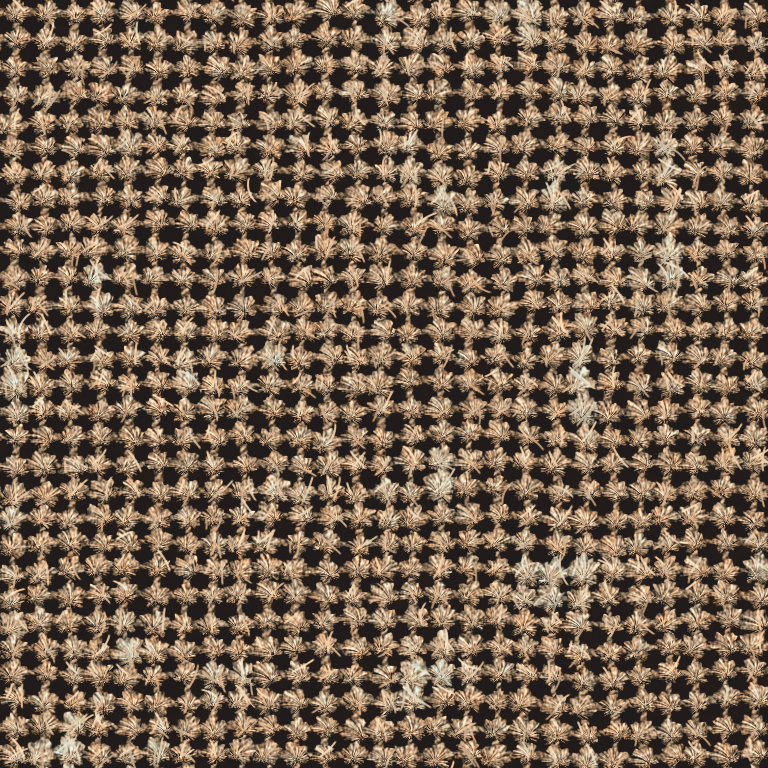
Reproduce this texture procedurally as a three.js fragment shader.

```glsl
varying vec2 vUv;

vec2 hash2(vec2 p) {
  p = vec2(dot(p, vec2(127.1, 311.7)), dot(p, vec2(269.5, 183.3)));
  return fract(sin(p) * 43758.5);
}

float corner(vec2 cell, vec2 f, vec2 o) {
  return dot(hash2(cell + o) * 2.0 - 1.0, f - o);
}

float gradientNoise(vec2 p) {
  vec2 i = floor(p), f = p - i;
  vec2 u = f * f * f * (f * (f * 6.0 - 15.0) + 10.0);
  return mix(mix(corner(i, f, vec2(0.0)), corner(i, f, vec2(1.0, 0.0)), u.x),
             mix(corner(i, f, vec2(0.0, 1.0)), corner(i, f, vec2(1.0)), u.x), u.y);
}

// Irregular weave: jitter per knot plus slow drift of rows and columns
vec2 knotCentre(vec2 id) {
  vec2 drift = vec2(gradientNoise(id * 0.23 + 7.3), gradientNoise(id * 0.19 + 31.6));
  return id + 0.5 + 0.2 * (hash2(id) - 0.5) + 0.35 * drift;
}

// Thick, frayed places in the yarn
float slubAmount(vec2 id) {
  return smoothstep(0.14, 0.42, gradientNoise(id * vec2(0.43, 0.27) + 3.7));
}

// Twisted cord from a to b: x is tone, y is coverage
vec2 cord(vec2 p, vec2 a, vec2 b, float width) {
  vec2 ab = b - a;
  float along = clamp(dot(p - a, ab) / dot(ab, ab), 0.0, 1.0);
  float side = dot(p - a, vec2(-ab.y, ab.x)) / (length(ab) * width);
  float twist = sin(along * 26.0 + side * 2.5);
  float tone = 0.48 + 0.18 * twist - 0.3 * side * side + 0.5 * gradientNoise(p * 9.0);
  float dist = length(p - a - ab * along);
  return vec2(tone, 1.0 - smoothstep(width - 0.04, width + 0.04, dist));
}

// Tufted knot with fibres fanning from its base: x is tone, y is coverage
vec2 knot(vec2 p, vec2 id) {
  vec2 seed = hash2(id + 17.0);
  float slub = slubAmount(id);
  vec2 size = vec2(0.54, 0.49) * (0.86 + 0.24 * seed.x) * (1.0 + slub * vec2(0.08, 0.3));
  vec2 q = (p - knotCentre(id)) / size;
  float r = length(q);
  float lobes = cos(5.0 * atan(q.y, q.x) + 6.28 * seed.y + r);
  float edge = 0.88 + 0.1 * lobes + 0.35 * gradientNoise(q / max(r, 0.001) * 3.0 + seed * 40.0);

  vec2 fan = q + vec2(seed.y - 0.5, 0.45);
  float reach = length(fan);
  float strands = gradientNoise(fan / max(reach, 0.001) * 6.5 + reach * 1.3 + seed * 50.0);
  float grain = gradientNoise(p * vec2(11.0, 8.0) + seed * 9.0);

  float tone = 0.6 + 0.24 * dot(q, vec2(0.2, 0.85)) - 0.36 * pow(r / edge, 3.0);
  tone += 0.85 * strands + 0.5 * grain + 0.1 * lobes * r + 0.1 * slub;
  return vec2(tone, 1.0 - smoothstep(edge - 0.07, edge + 0.07, r));
}

// Loose curved fibre, frequent on slubs: x is tone, y is coverage
vec2 strayFibre(vec2 p, vec2 id, float index) {
  vec2 seed = hash2(id + 53.0 + index * 19.0);
  vec2 shape = hash2(id + 91.0 + index * 23.0);
  vec2 q = p - knotCentre(id) - 0.6 * (seed - 0.5);
  float angle = (shape.x - 0.5) * 2.2;
  q = vec2(q.x * cos(angle) - q.y * sin(angle), q.x * sin(angle) + q.y * cos(angle));
  q.x += (shape.y - 0.5) * 1.2 * q.y * q.y;
  float reach = 0.28 + 0.25 * seed.x + 0.15 * slubAmount(id);
  float cover = 1.0 - smoothstep(0.01, 0.065, abs(q.x));
  cover *= 1.0 - smoothstep(reach - 0.12, reach, abs(q.y));
  cover *= step(0.7 - 0.6 * slubAmount(id), fract(seed.y * 7.0 + shape.x));
  return vec2(0.65 + 0.35 * seed.y, cover);
}

vec3 yarnRamp(float tone) {
  float t = clamp(tone, 0.0, 1.0) * 5.0;
  vec3 c = mix(vec3(0.13, 0.11, 0.105), vec3(0.33, 0.27, 0.20), clamp(t, 0.0, 1.0));
  c = mix(c, vec3(0.55, 0.44, 0.34), clamp(t - 1.0, 0.0, 1.0));
  c = mix(c, vec3(0.76, 0.62, 0.49), clamp(t - 2.0, 0.0, 1.0));
  c = mix(c, vec3(0.90, 0.78, 0.64), clamp(t - 3.0, 0.0, 1.0));
  return mix(c, vec3(0.97, 0.94, 0.84), clamp(t - 4.0, 0.0, 1.0));
}

void main() {
  vec2 p = vUv * vec2(27.0, 29.0);
  vec2 cell = floor(p);
  float tone = 0.0;

  // Cords behind the knots
  for (float y = -1.0; y <= 1.0; y++) {
    for (float x = -1.0; x <= 1.0; x++) {
      vec2 id = cell + vec2(x, y);
      vec2 a = knotCentre(id), width = 0.09 + 0.09 * hash2(id + 71.0);
      vec2 weft = cord(p, a, knotCentre(id + vec2(1.0, 0.0)), width.x);
      vec2 warp = cord(p, a, knotCentre(id + vec2(0.0, 1.0)), width.y);
      tone = mix(tone, weft.x * 0.85, weft.y);
      tone = mix(tone, warp.x, warp.y);
    }
  }

  // Knots, each row overlapping the one above, with their loose fibres
  for (float y = 1.0; y >= -1.0; y--) {
    for (float x = -1.0; x <= 1.0; x++) {
      vec2 id = cell + vec2(x, y);
      vec2 tuft = knot(p, id);
      tone = mix(tone, tuft.x, tuft.y);
      for (float i = 0.0; i < 3.0; i++) {
        vec2 fibre = strayFibre(p, id, i);
        tone = mix(tone, fibre.x, fibre.y * 0.8);
      }
    }
  }

  // Warm and cool dye variation
  float warmth = gradientNoise(p * 1.7 + 12.0) - 0.5 * slubAmount(cell);
  vec3 color = yarnRamp(tone) * (1.0 + 0.12 * warmth * vec3(1.0, -0.1, -1.0));
  gl_FragColor = vec4(color, 1.0);
}
```
